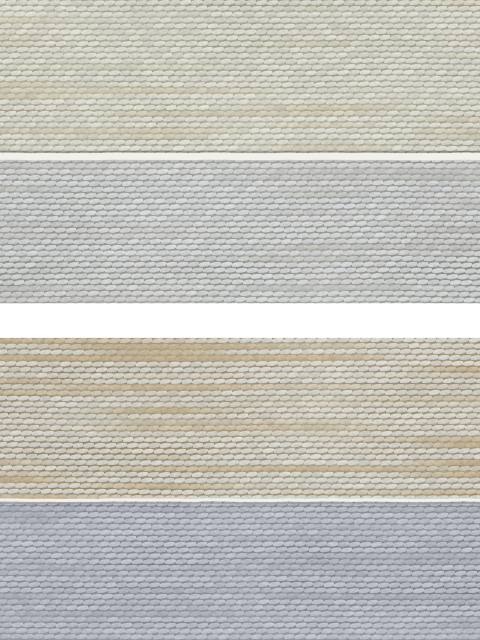
Write a WebGL 2 fragment shader that draws this texture.

```glsl
#version 300 es
precision highp float;

uniform vec2 u_resolution;
out vec4 outColor;

const vec2 REPEATS = vec2(44.0, 110.0);
const vec3 WHITE = vec3(1.0);
const vec3 SEAM = vec3(0.95, 0.94, 0.92);

float hash(vec2 p) {
  return fract(sin(dot(p, vec2(127.1, 311.7))) * 43758.5453);
}

float noise(vec2 p) {
  vec2 i = floor(p);
  vec2 f = fract(p);
  f = f * f * (3.0 - 2.0 * f);
  float low = mix(hash(i), hash(i + vec2(1.0, 0.0)), f.x);
  float high = mix(hash(i + vec2(0.0, 1.0)), hash(i + 1.0), f.x);
  return mix(low, high, f.y);
}

// Soft mask that is 1 between two heights
float band(float y, float bottom, float top, float blur) {
  return smoothstep(bottom - blur, bottom + blur, y)
       * (1.0 - smoothstep(top - blur, top + blur, y));
}

// Coverage of one slightly tilted, lens-shaped stitch
float stitch(vec2 f, float blur) {
  float taper = sqrt(max(1.0 - 4.0 * f.x * f.x, 0.0));
  float halfHeight = mix(0.16, 0.40, taper);
  float d = abs(f.y - 0.22 * f.x) - halfHeight;
  return 1.0 - smoothstep(-blur, blur, d);
}

// Rows of staggered stitches with uneven yarn colour
vec3 weave(vec2 uv, vec3 thread, vec3 gap, vec3 streak, float streaks) {
  vec2 cell = uv * REPEATS;
  cell.y += 0.25 * (noise(uv * vec2(5.0, 9.0)) - 0.5);
  float row = floor(cell.y);
  cell.x += row * 0.37 + 0.22 * hash(vec2(row, 3.0));
  vec2 id = floor(cell);
  vec2 f = fract(cell) - 0.5;
  float blur = max(0.12, 0.6 * REPEATS.y / u_resolution.y);

  // Yarn tone drifts slowly along each row
  float drift = noise(vec2(uv.x * 3.0, row * 7.3));
  float tinted = smoothstep(0.45, 0.95, drift) * streaks;
  vec3 yarn = mix(thread, streak, tinted);
  yarn *= 0.97 + 0.06 * hash(id);
  yarn += 0.06 * f.y;

  // Gaps darken by row and fade in places
  float depth = 0.75 + 0.35 * hash(vec2(row, 11.0));
  depth *= 0.85 + 0.3 * noise(uv * vec2(6.0, 14.0));
  vec3 ground = mix(thread, mix(gap, streak, 0.4 * tinted), depth);

  vec3 color = mix(ground, yarn, stitch(f, blur));
  float grain = noise(uv * REPEATS * vec2(5.0, 3.0)) - 0.5;
  float cloud = noise(uv * vec2(3.0, 5.0)) - 0.5;
  return color + 0.06 * grain + 0.025 * cloud;
}

void main() {
  vec2 uv = gl_FragCoord.xy / u_resolution;
  float blur = 0.7 / u_resolution.y;

  // Four woven strips, bottom to top
  vec3 blue = weave(uv, vec3(0.74, 0.75, 0.78), vec3(0.54, 0.56, 0.60),
                    vec3(0.65, 0.66, 0.70), 0.6);
  vec3 tan = weave(uv, vec3(0.82, 0.82, 0.79), vec3(0.63, 0.58, 0.49),
                   vec3(0.75, 0.67, 0.52), 0.8);
  vec3 gray = weave(uv, vec3(0.81, 0.82, 0.82), vec3(0.60, 0.60, 0.58),
                    vec3(0.72, 0.71, 0.69), 0.6);
  vec3 cream = weave(uv, vec3(0.84, 0.84, 0.80), vec3(0.67, 0.66, 0.59),
                     vec3(0.79, 0.76, 0.66), 0.7);

  vec3 color = WHITE;
  color = mix(color, blue, band(uv.y, -0.1, 0.219, blur));
  color = mix(color, tan, band(uv.y, 0.219, 0.472, blur));
  color = mix(color, gray, band(uv.y, 0.526, 0.755, blur));
  color = mix(color, cream, band(uv.y, 0.755, 1.1, blur));

  // Pale seams with a thin shadow beside each
  float wobble = 0.001 * (noise(vec2(uv.x * 30.0, 2.0)) - 0.5);
  float y = uv.y + wobble;
  color *= 1.0 - 0.25 * band(y, 0.761, 0.764, blur);
  color *= 1.0 - 0.15 * band(y, 0.212, 0.216, blur);
  color = mix(color, SEAM, band(y, 0.750, 0.761, blur));
  color = mix(color, SEAM, band(y, 0.216, 0.221, blur));

  outColor = vec4(clamp(color, 0.0, 1.0), 1.0);
}
```
